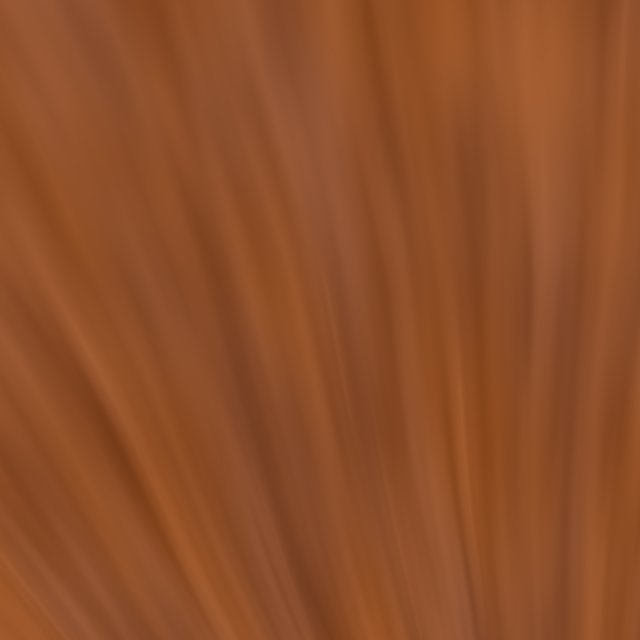
Write a WebGL 1 fragment shader that draws this texture.

```glsl
precision highp float;
// Soft russet fur fanning upward from a focus below the canvas.
// Stretched gradient noise in polar coordinates makes the blurred tufts;
// a loop scatters dark creases and a few fine pale hairs along the fan.

uniform vec2 u_resolution;

#define FOCUS vec2(0.85, -0.95)  // point the strands converge on
#define FAN_SCALE 1.5            // angle to canvas width
#define TUFT_FREQ 8.0            // broad tufts across the fan
#define LOCK_FREQ 20.0           // medium locks
#define FIBRE_FREQ 48.0          // fine fibres
#define CONTRAST 0.95
#define SWAY 0.022               // sideways bend of strands
#define CREASE_DEPTH 0.30
#define HAIR_GAIN 0.17
#define SHADOW_COLOR vec3(0.450, 0.222, 0.090)
#define LIGHT_COLOR vec3(0.645, 0.378, 0.222)
#define ORANGE_TINT vec3(0.045, 0.006, -0.050)

const int STRANDS = 18;

float hash1(float n) {
  return fract(sin(n * 12.9898 + 4.13) * 4375.85);
}

vec2 gradientAt(vec2 cell) {
  float turn = fract(sin(dot(cell, vec2(127.1, 311.7))) * 4375.85);
  return vec2(cos(6.2832 * turn), sin(6.2832 * turn));
}

// Gradient noise, roughly -0.7 to 0.7
float noise(vec2 p) {
  vec2 cell = floor(p);
  vec2 f = p - cell;
  vec2 w = f * f * f * (f * (f * 6.0 - 15.0) + 10.0);
  float a = dot(gradientAt(cell), f);
  float b = dot(gradientAt(cell + vec2(1.0, 0.0)), f - vec2(1.0, 0.0));
  float c = dot(gradientAt(cell + vec2(0.0, 1.0)), f - vec2(0.0, 1.0));
  float d = dot(gradientAt(cell + vec2(1.0, 1.0)), f - vec2(1.0, 1.0));
  return mix(mix(a, b, w.x), mix(c, d, w.x), w.y);
}

// Soft line at a given fan position, fading out at both ends
float strand(vec2 fan, float center, float middle, float halfLength, float width) {
  float side = (fan.x - center) / width;
  float reach = (fan.y - middle) / halfLength;
  return exp(-side * side) * (1.0 - smoothstep(0.2, 1.0, abs(reach)));
}

void main() {
  vec2 uv = gl_FragCoord.xy / u_resolution;
  vec2 ray = uv - FOCUS;

  // Fan coordinates: x across the strands, y along them
  vec2 fan = vec2(atan(ray.x, ray.y) * FAN_SCALE, length(ray));
  fan.x += SWAY * noise(vec2(fan.x * 3.0 + 7.0, fan.y * 2.2));

  // Layered tufts, locks and fibres
  float tuft = noise(vec2(fan.x * TUFT_FREQ + 3.3, fan.y * 1.5 + 1.7));
  float lock = noise(vec2(fan.x * LOCK_FREQ + 21.6, fan.y * 2.4 + 9.2));
  float fibre = noise(vec2(fan.x * FIBRE_FREQ + 50.4, fan.y * 3.2 + 5.5));
  float mottle = noise(uv * 5.0 + 31.0);
  float tone = 0.54 + CONTRAST
    * (0.42 * tuft + 0.36 * lock + 0.16 * fibre + 0.14 * mottle);

  // Scattered creases and pale hairs
  for (int i = 0; i < STRANDS; i++) {
    float id = float(i);
    float center = mix(-1.05, 0.22, (id + hash1(id)) / float(STRANDS));
    float middle = mix(1.0, 2.0, hash1(id + 30.0));
    float halfLength = mix(0.2, 0.45, hash1(id + 60.0));
    float width = mix(0.007, 0.014, hash1(id + 90.0));
    tone -= CREASE_DEPTH * hash1(id + 120.0)
      * strand(fan, center, middle, halfLength, width);
    tone += HAIR_GAIN * hash1(id + 150.0)
      * strand(fan, center + 0.025, middle + 0.1, halfLength, 0.0045);
  }

  // Warm patches drift along the fur
  float warmth = noise(vec2(fan.x * 5.0 + 14.0, fan.y * 2.0 + 2.6))
    + 0.5 * noise(vec2(fan.x * 14.0 + 40.0, fan.y * 3.0));
  vec3 color = mix(SHADOW_COLOR, LIGHT_COLOR, clamp(tone, 0.0, 1.0));
  color += ORANGE_TINT * clamp(warmth, -0.4, 0.8);

  gl_FragColor = vec4(color, 1.0);
}
```
